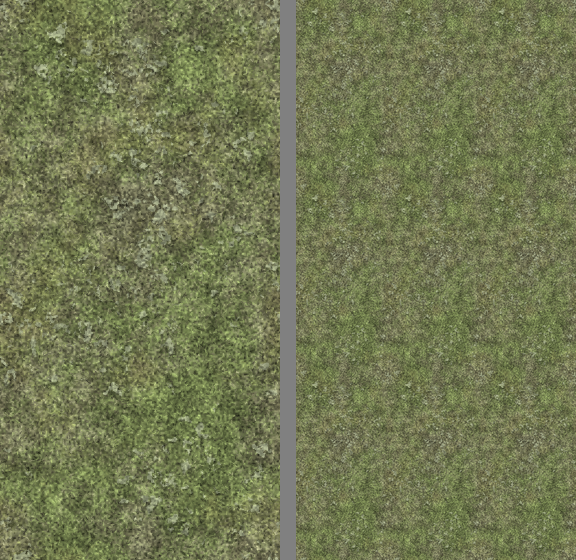
Left, the tile; right, the same tile 3 across and 3 down.
A Shadertoy shader for this texture:

```glsl
// Draws weathered, mossy ground with dry litter, fine blades and pale lichen patches.

const vec3 SOIL   = vec3(0.39, 0.385, 0.285);
const vec3 LITTER = vec3(0.515, 0.52, 0.395);
const vec3 SHADE  = vec3(0.37, 0.415, 0.25);
const vec3 MOSS   = vec3(0.48, 0.54, 0.325);
const vec3 OCHRE  = vec3(0.50, 0.475, 0.30);
const vec3 LICHEN = vec3(0.64, 0.67, 0.545);

const vec2  TILE = vec2(1.0, 2.0);    // period of the ground
const float BLADE_CONTRAST = 0.72;
const float GRAIN_CONTRAST = 0.58;
const float RELIEF = 0.34;            // strength of the hollows
const float LICHEN_CELLS = 20.0;      // lichen sites across the width
const float COLUMN_WEAR = 0.06;       // two faint worn columns

// Three random values for a wrapped lattice cell
vec3 hash(vec2 cell, float n, uint seed) {
    uvec3 v = uvec3(uvec2(mod(cell, n * TILE)), seed + uint(n) * 31u);
    v = v * 1664525u + 1013904223u;
    v.x += v.y * v.z; v.y += v.z * v.x; v.z += v.x * v.y;
    v ^= v >> 16u;
    v.x += v.y * v.z; v.y += v.z * v.x; v.z += v.x * v.y;
    return vec3(v >> 8u) * exp2(-24.0);
}

// Wrapping value noise with n cells across the width
float noise(vec2 p, float n, uint seed) {
    vec2 c = floor(p * n), f = fract(p * n);
    f = f * f * (3.0 - 2.0 * f);
    float a = hash(c, n, seed).x;
    float b = hash(c + vec2(1, 0), n, seed).x;
    float d = hash(c + vec2(0, 1), n, seed).x;
    float e = hash(c + vec2(1, 1), n, seed).x;
    return mix(mix(a, b, f.x), mix(d, e, f.x), f.y);
}

float fbm(vec2 p, float n, uint seed) {
    float sum = 0.0, amp = 0.53;
    for (int i = 0; i < 4; i++) {
        sum += amp * noise(p, n, seed);
        n *= 2.0;
        amp *= 0.5;
    }
    return sum;
}

// Short strokes in all directions: x is tone, y is hue, both around zero
vec2 blades(vec2 p, float n, uint seed, float pixel) {
    vec2 c = floor(p * n), f = fract(p * n), look = vec2(0.0);
    for (int j = -1; j <= 1; j++)
    for (int i = -1; i <= 1; i++) {
        vec2 o = vec2(i, j);
        vec3 r = hash(c + o, n, seed);
        vec3 s = hash(c + o, n, seed + 7u);
        float angle = 6.2832 * r.z;
        vec2 dir = vec2(cos(angle), sin(angle));
        vec2 d = f - o - r.xy;
        float reach = mix(0.1, 0.45, s.z);
        float dist = length(d - dir * clamp(dot(d, dir), -reach, reach));
        float edge = 0.5 * pixel * n;
        float cover = 1.0 - smoothstep(0.22 - edge, 0.22 + edge, dist);
        look = mix(look, s.xy - 0.5, cover);
    }
    return look;
}

// Ragged pale patches, gathered where the ground is worn; x is cover, y is tone
vec2 lichen(vec2 p, float pixel) {
    float n = LICHEN_CELLS;
    vec2 warp = vec2(fbm(p, 32.0, 41u), fbm(p, 32.0, 42u)) - 0.5;
    vec2 q = (p + 0.075 * warp) * n;
    vec2 c = floor(q), f = fract(q), patchLook = vec2(0.0);
    for (int j = -1; j <= 1; j++)
    for (int i = -1; i <= 1; i++) {
        vec2 o = vec2(i, j);
        vec3 r = hash(c + o, n, 43u);
        vec3 s = hash(c + o, n, 44u);
        float chance = smoothstep(0.3, 0.75, fbm((c + o + 0.5) / n, 4.0, 45u));
        float radius = mix(0.1, 0.5, s.x * s.x) * step(r.z, chance);
        vec2 d = (f - o - r.xy) * mix(vec2(0.8, 1.3), vec2(1.3, 0.8), s.y);
        float edge = 0.03 + pixel * n;
        float cover = (1.0 - smoothstep(-edge, edge, length(d) - radius)) * step(0.01, radius);
        patchLook = mix(patchLook, vec2(1.0, s.z), cover);
    }
    return patchLook;
}

void mainImage(out vec4 fragColor, in vec2 fragCoord) {
    vec2 p = fragCoord / iResolution.xy * TILE;
    float pixel = 1.0 / iResolution.x;

    // Fine texture
    vec2 small = blades(p, 98.0, 11u, pixel);
    vec2 large = blades(p, 52.0, 12u, pixel);
    vec2 blade = 0.7 * small + 0.5 * large;
    float grain = noise(p, 128.0, 13u) - 0.5;

    // Cover of moss, litter and dry spots
    float worn = COLUMN_WEAR * cos(12.5664 * p.x);
    float growth = mix(fbm(p, 4.0, 21u), fbm(p, 16.0, 25u), 0.4) - worn;
    float moss = smoothstep(0.25, 0.72, growth + 0.5 * blade.y);
    float mottle = fbm(p, 20.0, 22u);
    float tone = smoothstep(0.22, 0.78, mottle + 0.35 * blade.x);
    vec3 color = mix(mix(SOIL, LITTER, tone), mix(SHADE, MOSS, tone), moss);
    float dry = smoothstep(0.5, 0.8, fbm(p, 6.0, 23u) + 0.45 * blade.y);
    color = mix(color, OCHRE, 0.35 * dry);

    // Relief and blade light
    float relief = RELIEF * (fbm(p, 12.0, 24u) - 0.5);
    color *= 1.0 + relief + BLADE_CONTRAST * blade.x + GRAIN_CONTRAST * grain;

    // Lichen, broken up by grain, with a shaded lower side
    vec2 crust = lichen(p, pixel);
    float shadow = lichen(p + vec2(-0.003, 0.006), pixel).x * (1.0 - crust.x);
    color *= 1.0 - 0.2 * shadow;
    float broken = smoothstep(0.25, 0.5, noise(p, 75.0, 31u) + 0.5 * blade.x + 0.05);
    vec3 pale = LICHEN * (0.86 + 0.2 * crust.y + 0.45 * grain + 0.4 * blade.x);
    color = mix(color, pale, 0.75 * crust.x * broken);

    fragColor = vec4(clamp(color, 0.0, 1.0), 1.0);
}
```
